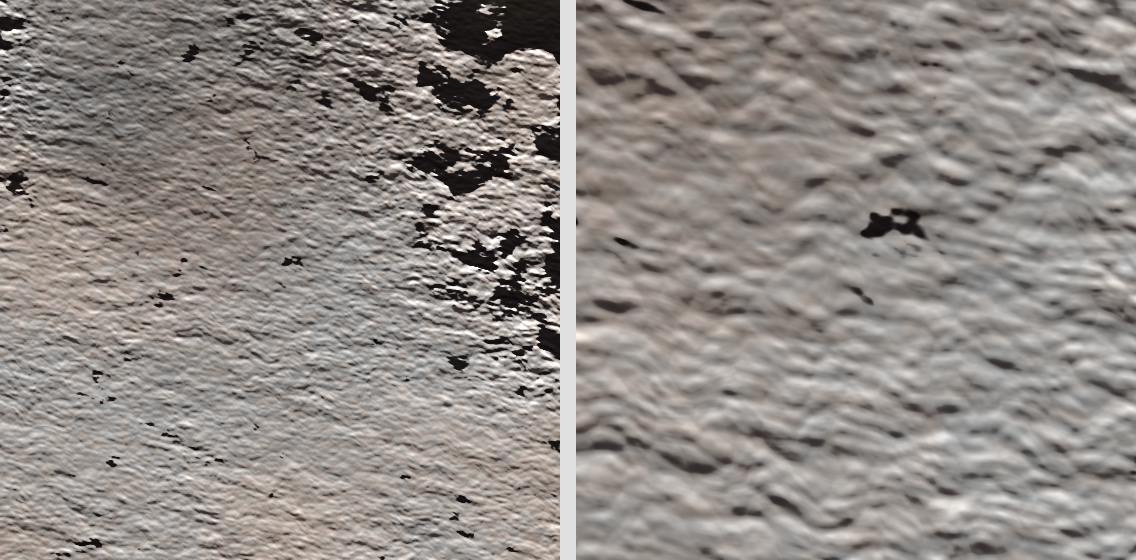
Left: the whole. Right: its middle third, enlarged.
This texture is drawn by a three.js fragment shader. Its source:

```glsl
varying vec2 vUv;

#define STONE vec3(0.632, 0.602, 0.580)
#define PALE vec3(0.78, 0.75, 0.745)
#define SHADOW vec3(0.10, 0.082, 0.084)
#define MOSS vec3(0.16, 0.15, 0.11)
#define TILT 0.2
#define GRAIN vec2(25.0, 52.0)
#define CHIPS vec2(50.0, 100.0)
#define PITS vec2(19.0, 27.0)
#define LIGHT_STEP 0.0045
#define RELIEF 1.0
#define PIT_LEVEL 0.81

float hash(vec2 p) {
  vec3 q = fract(vec3(p.xyx) * 0.1031);
  q += dot(q, q.yzx + 33.33);
  return fract((q.x + q.y) * q.z);
}

float noise(vec2 p) {
  vec2 i = floor(p), f = fract(p);
  f = f * f * (3.0 - 2.0 * f);
  return mix(mix(hash(i), hash(i + vec2(1.0, 0.0)), f.x),
             mix(hash(i + vec2(0.0, 1.0)), hash(i + 1.0), f.x), f.y);
}

float fbm(vec2 p) {
  float sum = 0.0, amp = 0.533;
  for (int i = 0; i < 4; i++) {
    sum += amp * noise(p);
    p = p * 2.03 + vec2(17.3, 9.1);
    amp *= 0.5;
  }
  return sum;
}

// Distance to the nearest jittered cell point
float cellular(vec2 p) {
  vec2 cell = floor(p), f = fract(p);
  float nearest = 2.0;
  for (int y = -1; y <= 1; y++) {
    for (int x = -1; x <= 1; x++) {
      vec2 o = vec2(float(x), float(y));
      vec2 jitter = vec2(hash(cell + o), hash(cell + o + 57.0));
      nearest = min(nearest, length(o + jitter - f));
    }
  }
  return nearest;
}

float stoneHeight(vec2 q) {
  vec2 bend = 0.008 * vec2(noise(q * 30.0), noise(q * 30.0 + 19.0));
  return fbm((q + bend) * GRAIN + 40.0) - 0.28 * cellular((q + bend) * CHIPS + 90.0);
}

// Broken ground: a band on the right and a strip at the upper left
float roughness(vec2 p) {
  float wobble = 0.3 * (noise(p * 5.0 + 3.0) - 0.5);
  float right = smoothstep(0.82, 1.2, p.x + 0.6 * p.y + wobble)
              * smoothstep(0.14, 0.36, p.y);
  float left = (1.0 - smoothstep(0.04, 0.16, p.x + 0.3 * wobble))
             * smoothstep(0.54, 0.75, p.y);
  return max(right, left);
}

void main() {
  vec2 p = vUv;
  float c = cos(TILT), s = sin(TILT);
  vec2 q = vec2(c * p.x - s * p.y, s * p.x + c * p.y) + 2.0;
  float rough = roughness(p);
  float clump = noise(q * vec2(7.0, 10.0) + 61.0);

  // Relief lit from above, uneven in strength
  vec2 toLight = vec2(-0.3, 1.0) * LIGHT_STEP;
  float slope = stoneHeight(q) - stoneHeight(q + toLight);
  slope *= 0.75 + 0.5 * clump;

  // Clustered ragged pits and the deep hollow in the corner
  vec2 warp = 0.02 * vec2(noise(p * 30.0), noise(p * 30.0 + 31.0));
  vec2 pitPos = (q + warp) * PITS;
  float pitField = fbm(pitPos);
  float pitSlope = fbm(pitPos + toLight * PITS * 1.5) - pitField;
  float inside = min(p.x - 0.78, p.y - 0.89);
  float hollow = clamp(0.11 + 3.0 * inside, 0.0, 0.5);
  float cluster = rough * (0.13 + 0.12 * clump);
  float depth = pitField + cluster + hollow - PIT_LEVEL - 0.35 * slope;
  float pit = smoothstep(-0.03, 0.035, depth);

  // Broad tone: dim upper left, pale faces on the right
  float broad = fbm(q * vec2(3.0, 5.0) + 12.0);
  float dim = 1.0 - smoothstep(0.12, 0.46, length((p - vec2(0.35, 0.82)) * vec2(0.8, 1.1)));
  vec3 color = STONE * (1.0 - 0.24 * dim + 0.22 * (broad - 0.5));
  float face = smoothstep(0.68, 0.95, p.x) * smoothstep(0.44, 0.62, fbm(q * 7.0 + 5.0));
  color = mix(color, PALE, 0.65 * face * smoothstep(0.2, 0.4, p.y));

  // Warm and cool stains, large and fine
  float stain = noise(q * vec2(4.0, 6.0) + 70.0) - 0.5
              + 0.8 * (noise(q * vec2(60.0, 110.0) + 25.0) - 0.5);
  color *= 1.0 + stain * vec3(0.06, -0.005, -0.05);

  // Long shallow streaks running down to the right
  vec2 along = vec2(p.x * 0.92 - p.y * 0.39, p.x * 0.39 + p.y * 0.92);
  float streak = noise(along * vec2(8.0, 80.0) + 50.0) - 0.5;
  color += 0.06 * streak * (1.0 - rough);

  // Shading, small shadowed flecks, then pits
  color += RELIEF * slope * (0.9 + 0.8 * rough) + 0.7 * rough * pitSlope;
  float fleck = smoothstep(0.09, 0.23, -slope * (0.75 + 0.6 * rough + 0.2 * dim));
  color = mix(color, SHADOW * 1.8, 0.75 * fleck);
  vec3 deep = mix(SHADOW, MOSS, smoothstep(0.03, 0.12, inside) * broad);
  color = mix(color, deep + 0.15 * slope, pit);

  gl_FragColor = vec4(clamp(color, 0.0, 1.0), 1.0);
}
```
